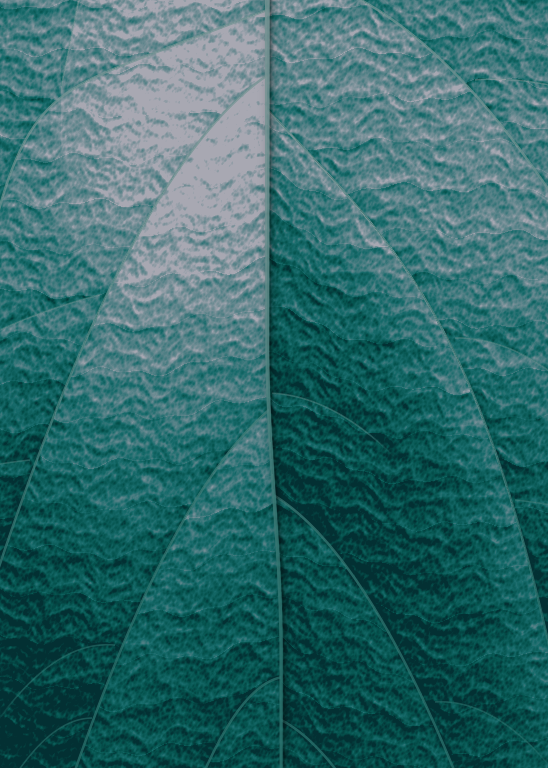
This texture is drawn by a WebGL 2 fragment shader. Its source:

```glsl
#version 300 es
precision highp float;
// A glossy teal leaf seen close up: midrib, arching veins and quilted cells.
uniform vec2 u_resolution;
out vec4 outColor;

const float SPAN = 0.35;           // half width of the leaf, in canvas heights
const float MIDRIB_WIDTH = 0.0027;
const float VEIN_WIDTH = 0.0015;
const float BRANCH_WIDTH = 0.0009;
const float BRANCH_LENGTH = 0.167;
const float RELIEF = 0.42;         // strength of light on the bumps
const float LADDER_ROWS = 17.0;
const float LADDER_SHADE = 0.17;
const float GRAIN = 0.24;
const float CONTRAST = 1.22;
const vec2 QUILT_SCALE = vec2(15.0, 26.0);
const vec2 GLOW_CENTER = vec2(0.26, 0.83);
const vec3 VEIN_LOW = vec3(0.17, 0.45, 0.43);
const vec3 VEIN_HIGH = vec3(0.46, 0.58, 0.58);

// Leaf colours from shadow to sheen.
const vec3 PALETTE[6] = vec3[6](
  vec3(0.01, 0.19, 0.20), vec3(0.02, 0.33, 0.31), vec3(0.09, 0.42, 0.42),
  vec3(0.29, 0.49, 0.51), vec3(0.46, 0.56, 0.59), vec3(0.66, 0.66, 0.70));

// Main veins: start height, slope, bend, bend power.
const vec4 LEFT_VEINS[4] = vec4[4](
  vec4(0.987, 0.38, 0.37, 8.0), vec4(0.902, 0.68, 1.155, 1.0),
  vec4(0.466, 0.85, 1.4, 1.0), vec4(0.118, 0.2, 3.6, 1.0));
const vec4 RIGHT_VEINS[4] = vec4[4](
  vec4(1.039, 0.09, 0.66, 1.0), vec4(0.857, 1.05, 0.74, 3.0),
  vec4(0.355, 0.62, 1.35, 1.0), vec4(0.0625, 0.52, 1.9, 1.0));
const vec4 LEFT_RIM = vec4(0.06, 0.12, 0.18, 0.1);
const vec4 RIGHT_RIM = vec4(0.05, 0.5, 0.2, 0.12);

// Branches: start x, start height, slope, bend. The first four run left.
const vec4 BRANCHES[10] = vec4[10](
  vec4(0.130, 0.616, 0.25, 0.27), vec4(0.039, 0.401, 0.1, 0.3),
  vec4(0.120, 0.065, 0.0, 2.6), vec4(0.150, 0.160, -0.1, 1.7),
  vec4(0.592, 0.560, -0.02, 1.05), vec4(0.671, 0.349, 0.1, 0.3),
  vec4(0.566, 0.086, -0.065, 1.45), vec4(0.618, 0.896, -0.07, 0.5),
  vec4(0.354, 0.488, 0.05, 1.03), vec4(0.079, 0.883, -5.0, 0.0));

vec2 hash2(vec2 p) {
  vec3 q = fract(p.xyx * vec3(0.1031, 0.1030, 0.0973));
  q += dot(q, q.yzx + 33.33);
  return fract((q.xx + q.yz) * q.zy);
}

// Distances to the nearest and second nearest cell centres.
vec2 cells(vec2 p) {
  vec2 base = floor(p), best = vec2(9.0);
  for (int j = -1; j <= 1; j++)
    for (int i = -1; i <= 1; i++) {
      vec2 id = base + vec2(i, j);
      float d = length(id + 0.05 + 0.9 * hash2(id + 40.0) - p);
      best = d < best.x ? vec2(d, best.x) : vec2(best.x, min(best.y, d));
    }
  return best;
}

float midribX(float y) { return 0.348 + 0.018 * (1.0 - smoothstep(0.15, 0.55, y)); }

// Signed distance to a drooping vein; positive below it.
float veinDistance(float d, float y, vec4 v) {
  float bend = v.z * pow(max(d, 0.0) / SPAN, v.w);
  float slope = v.y + bend * (v.w + 1.0);
  return (v.x - d * (v.y + bend) - y) / sqrt(1.0 + slope * slope);
}

float stroke(float d, float width) {
  float px = 1.0 / u_resolution.y;
  return 1.0 - smoothstep(width - 0.5 * px, width + 0.7 * px, abs(d));
}

// Height of the quilted bumps in x, distance to their seams in y.
vec2 surface(vec2 p) {
  vec2 q = p + 0.0025 * sin(p.yx * 83.0 + 2.0);
  vec2 quilt = cells(q * QUILT_SCALE);
  vec2 wrinkle = cells(mat2(0.8, -0.6, 0.6, 0.8) * q * 58.0);
  float seam = quilt.y - quilt.x;
  return vec2(0.6 * smoothstep(0.0, 0.5, seam) + 0.45 * smoothstep(0.0, 0.7, wrinkle.y - wrinkle.x), seam);
}

void main() {
  vec2 p = gl_FragCoord.xy / u_resolution.y;
  float ribOffset = p.x - midribX(p.y);
  bool left = ribOffset < 0.0;

  // Main veins, the panels between them and the sheen along their edges.
  float line = 0.0, crease = 0.0, rim = 0.0, panel = 0.0, inner = 0.0;
  for (int i = 0; i < 4; i++) {
    vec4 v = left ? LEFT_VEINS[i] : RIGHT_VEINS[i];
    float s = veinDistance((p.x - midribX(v.x)) * (left ? -1.0 : 1.0), p.y, v);
    float gain = left ? LEFT_RIM[i] : RIGHT_RIM[i];
    rim += s > 0.0 ? gain * exp(-s / 0.07) : -0.14 * exp(s / 0.025);
    line = max(line, stroke(s, VEIN_WIDTH));
    crease = max(crease, exp(-abs(s) / 0.004));
    panel += step(0.0, s);
    if (i == 1) inner = smoothstep(-0.002, 0.002, s);
  }
  for (int i = 0; i < 10; i++) {
    vec4 b = BRANCHES[i];
    float d = (p.x - b.x) * (i < 4 ? -1.0 : 1.0);
    float s = veinDistance(d, p.y, vec4(b.yzw, 1.0));
    float mask = step(0.0, d) * (1.0 - smoothstep(0.7, 1.0, d / BRANCH_LENGTH));
    line = max(line, 0.75 * mask * stroke(s, BRANCH_WIDTH));
    rim += mask * (s > 0.0 ? 0.10 : -0.10) * exp(-abs(s) / 0.018);
  }

  // Broad light and shade on each half.
  vec2 g = (p - GLOW_CENTER) / vec2(0.15, 0.22);
  float leftTone = 0.17 + 0.5 * smoothstep(0.0, 0.85, p.y) + 0.22 * exp(-dot(g, g))
                 - 0.17 * (1.0 - smoothstep(0.0, 0.2, p.x));
  float rightTone = 0.13 + 0.47 * smoothstep(0.1, 0.82, p.y)
                  - 0.12 * smoothstep(0.5, 0.72, p.x) * smoothstep(0.8, 1.0, p.y);
  rightTone = max(rightTone * mix(1.0, 0.45, inner), 0.13);
  float tone = (left ? leftTone : rightTone) + rim * mix(0.4, 1.0, p.y);
  tone = 0.32 + (tone - 0.3) * CONTRAST;

  // Ladder veins sag from the midrib across each panel.
  float d = abs(ribOffset);
  float slope = left ? mix(0.08, 0.28, inner) : mix(-0.12, 0.5, inner);
  float wave = 0.005 * sin(p.x * 47.0 + panel * 2.0 + p.y * 13.0) + 0.003 * sin(p.x * 113.0 - p.y * 31.0);
  float row = (p.y + slope * d * (1.0 - 2.3 * d) + wave) * LADDER_ROWS + panel * 0.37;
  float rise = fract(row);
  float rowGain = 0.55 + 0.45 * sin(floor(row) * 2.4 + p.x * 17.0);
  float shade = exp(-rise * 3.5) - 0.9 * exp(-(1.0 - rise) * 5.0) - 0.08;
  float rung = min(rise, 1.0 - rise) / LADDER_ROWS;
  tone += LADDER_SHADE * rowGain * shade * mix(0.65, 1.0, p.y);

  // Quilted relief, thin seams and fine pebbling.
  vec2 bent = vec2(p.x, row / LADDER_ROWS) + panel * 0.31;
  vec2 here = surface(bent);
  float lit = surface(bent + vec2(0.002, 0.005)).x - here.x;
  float seam = 1.0 - smoothstep(0.02, 0.10, here.y);
  vec2 pebbleAt = mat2(0.87, 0.5, -0.5, 0.87) * p;
  float pebble = cells(pebbleAt * vec2(210.0, 150.0)).x - 0.45;
  float speck = 1.0 - smoothstep(0.05, 0.3, cells(pebbleAt * vec2(125.0, 75.0) + 9.0).x);
  tone += RELIEF * lit * mix(0.65, 1.0, p.y) + GRAIN * pebble + 0.09 * speck - 0.02;
  tone += 0.06 * seam - 0.12 * crease;
  tone += (0.10 * stroke(rung, 0.0007) - 0.06 * exp(-rung / 0.003)) * (0.4 + 0.6 * rowGain);

  vec3 color = PALETTE[0];
  for (int i = 1; i < 6; i++)
    color = mix(color, PALETTE[i], clamp(tone * 5.0 - float(i - 1), 0.0, 1.0));

  // Veins and midrib on top.
  vec3 veinColor = mix(VEIN_LOW, VEIN_HIGH, smoothstep(0.1, 0.9, p.y));
  color = mix(color, veinColor, 0.75 * line);
  color *= 1.0 - 0.4 * exp(-abs(ribOffset - 0.004) / 0.004);
  color = mix(color, veinColor, 0.85 * stroke(ribOffset, MIDRIB_WIDTH * mix(0.7, 1.1, p.y)));
  outColor = vec4(color, 1.0);
}
```
